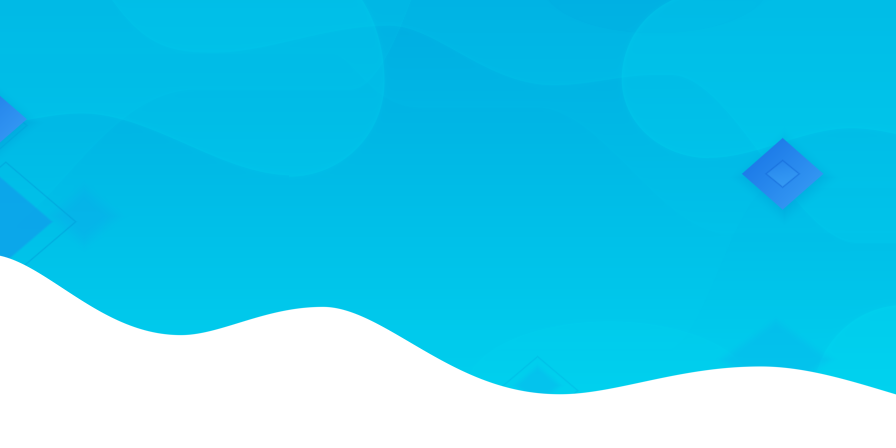
This background is drawn by a WebGL 1 fragment shader. Its source:

```glsl
precision highp float;
// Cyan backdrop of translucent waves and blue diamonds above a white wavy floor.

uniform vec2 u_resolution;

// Smooth 0 to 1 transition from a to b; skew makes it start sooner.
float ease(float x, float a, float b, float skew) {
  float t = clamp((x - a) / (b - a), 0.0, 1.0);
  t += skew * t * (1.0 - t);
  return t * t * (3.0 - 2.0 * t);
}

// Coverage of a shape from its signed distance, negative inside.
float cover(float d, float blur) {
  float w = blur + 0.75 / u_resolution.y;
  return smoothstep(w, -w, d);
}

float diamond(vec2 p, vec2 halfSize) {
  vec2 q = abs(p) / halfSize;
  return (q.x + q.y - 1.0) * halfSize.x * halfSize.y / length(halfSize);
}

float outline(float d) {
  return cover(abs(d) - 0.001, 0.001);
}

// Circle whose lower and upper halves have separate vertical scales.
float egg(vec2 p, float radius, float lower, float upper) {
  p.y *= p.y > 0.0 ? upper : lower;
  return length(p) - radius;
}

// Translucent sheet with a faintly brighter rim.
vec3 glass(vec3 color, float d, float strength) {
  float rim = exp(-abs(d) / 0.004);
  return mix(color, vec3(0.0, 0.84, 0.94), strength * (cover(d, 0.0) + 0.5 * rim));
}

// Solid diamond with a soft shadow and a diagonal blue gradient.
vec3 gem(vec3 color, vec2 p, vec2 halfSize) {
  float d = diamond(p, halfSize);
  float shadow = cover(diamond(p + vec2(-0.004, 0.008), halfSize), 0.025);
  color = mix(color, vec3(0.0, 0.52, 0.80), 0.35 * shadow);
  float shade = clamp(0.5 + (p.x - p.y) * 5.0, 0.0, 1.0);
  vec3 blue = mix(vec3(0.11, 0.48, 0.91), vec3(0.20, 0.59, 0.95), shade);
  return mix(color, blue, cover(d, 0.0));
}

void main() {
  vec2 p = gl_FragCoord.xy / u_resolution * vec2(2.0, 1.0);
  float x = p.x;
  vec3 color = vec3(0.0, 0.835 - 0.17 * p.y, 0.94 - 0.06 * p.y);

  // Faint broad sheets
  float h = 0.48 + 0.32 * ease(x, -0.02, 0.44, 0.3) + 0.4 * ease(x, 0.78, 1.02, -0.3);
  color = glass(color, h - p.y, 0.10);
  h = 0.76 - 0.28 * ease(x, 1.2, 1.62, 0.0) + 0.12 * (1.0 - ease(x, 0.74, 0.95, 0.6));
  color = glass(color, h - p.y, 0.06);
  h = 0.22 + 0.36 * ease(x, 1.49, 1.72, 0.0);
  color = glass(color, p.y - h, -0.07);
  color = glass(color, egg(p - vec2(1.464, 1.03), 0.25, 2.4, 2.4), -0.08);

  // Long wave sweeping across the top
  h = 1.2 - 0.317 * ease(x, 0.1, 0.48, 0.8) + 0.06 * ease(x, 0.48, 0.87, 0.1)
    - 0.133 * ease(x, 0.87, 1.237, 0.2) + 0.023 * ease(x, 1.237, 1.464, 0.0)
    - 0.375 * ease(x, 1.497, 1.914, 0.0);
  color = glass(color, h - p.y, 0.16);

  // Left lobe: wavy underside closed by a round right end
  h = 0.72 + 0.027 * ease(x, -0.05, 0.182, 0.0) - 0.138 * ease(x, 0.182, 0.651, 0.0);
  float lobe = x < 0.646 ? h - p.y : egg(p - vec2(0.646, 0.818), 0.212, 1.0, 0.75);
  color = glass(color, lobe, 0.24);

  // Right lobe: round left end opening into a wave
  h = 0.648 + 0.066 * ease(x, 1.583, 1.9, 0.0) - 0.05 * ease(x, 1.9, 2.2, 0.0);
  lobe = x > 1.583 ? h - p.y : egg(p - vec2(1.583, 0.823), 0.195, 1.11, 1.0);
  color = glass(color, lobe, 0.27);

  // Low mounds behind the floor
  color = glass(color, egg(p - vec2(1.36, 0.13), 0.32, 2.0, 2.1), 0.16);
  color = glass(color, egg(p - vec2(2.02, 0.115), 0.204, 1.0, 1.0), 0.40);

  // Pale diamonds and thin outlines
  vec3 azure = vec3(0.06, 0.62, 0.92);
  float pale = 0.30 * cover(diamond(p - vec2(0.188, 0.518), vec2(0.07, 0.06)), 0.02);
  pale += 0.22 * cover(diamond(p - vec2(1.732, 0.198), vec2(0.12, 0.086)), 0.012);
  pale += 0.25 * cover(diamond(p - vec2(1.2, 0.14), vec2(0.05, 0.042)), 0.008);
  color = mix(color, azure, pale);
  float d = diamond(p - vec2(0.0, 0.505), vec2(0.117, 0.10));
  color = mix(color, azure, 0.75 * cover(d, 0.002));
  float lines = 0.6 * outline(diamond(p - vec2(0.013, 0.505), vec2(0.156, 0.133)));
  lines += 0.3 * outline(diamond(p - vec2(1.2, 0.128), vec2(0.09, 0.076)));
  lines += 0.4 * outline(diamond(p - vec2(-0.03, 0.72), vec2(0.09, 0.078)));
  color = mix(color, vec3(0.0, 0.60, 0.84), lines);

  // Solid diamonds, the right one with a small inset
  color = gem(color, p - vec2(-0.031, 0.734), vec2(0.091, 0.079));
  vec2 q = p - vec2(1.747, 0.612);
  color = gem(color, q, vec2(0.091, 0.08));
  d = diamond(q, vec2(0.037, 0.03));
  color = mix(color, vec3(0.22, 0.62, 0.96), cover(d, 0.0) * clamp(0.4 - 12.0 * q.y, 0.0, 0.7));
  color = mix(color, vec3(0.07, 0.40, 0.84), 0.7 * outline(d));

  // White floor
  h = 0.432 - 0.18 * ease(x, -0.026, 0.404, 0.25) + 0.063 * ease(x, 0.404, 0.721, 0.2)
    - 0.195 * ease(x, 0.721, 1.25, 0.3) + 0.062 * ease(x, 1.25, 1.698, 0.2)
    - 0.114 * ease(x, 1.698, 2.266, 0.0);
  color = mix(color, vec3(1.0), cover(p.y - h, 0.0));

  gl_FragColor = vec4(color, 1.0);
}
```
